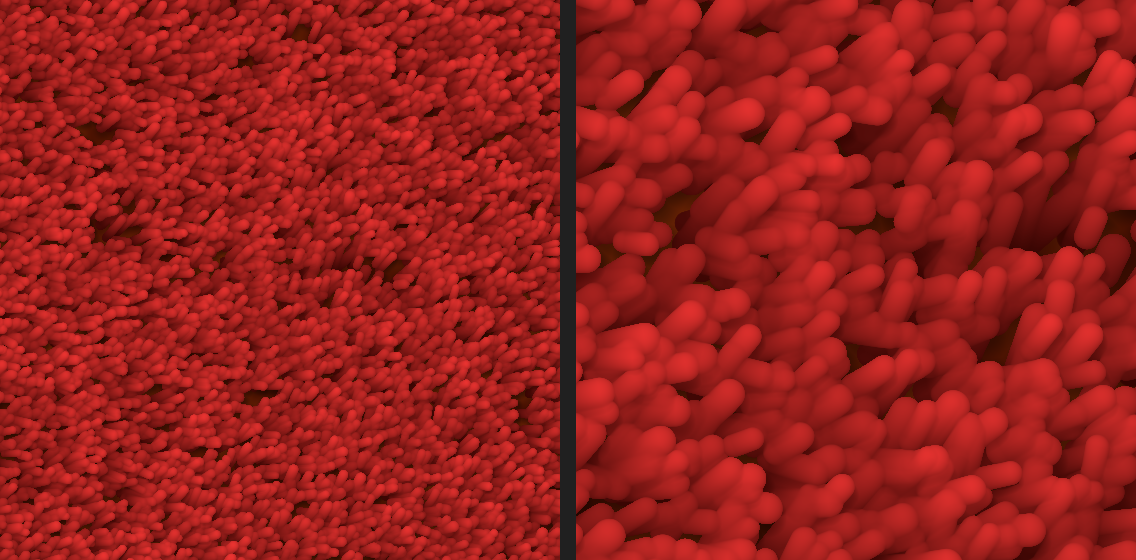
Left, the full canvas; right, a detail of the centre.
Give the GLSL for this texture, as a Shadertoy shader.

```glsl
const float GRID = 46.0;            // cells per canvas height
const int LAYERS = 2;               // fibres per cell
const float RADIUS = 0.0088;
const float MIN_LENGTH = 0.012;
const float MAX_LENGTH = 0.048;
const float LEAN = 0.42;            // mean direction in radians
const float LEAN_DRIFT = 0.7;
const float LEAN_SPREAD = 1.4;
const float ROOT_HEIGHT = 0.15;     // relative to the tip
const float DOME_HEIGHT = 0.13;
const float DEPTH_SHARPNESS = 22.0;
const float EDGE_START = 0.65;      // in radii
const float SHADOW_REACH = 2.1;     // in radii
const float SHADOW_STRENGTH = 0.95;
const float DRIFT_SCALE = 5.0;
const float CLUMP_SCALE = 17.0;
const vec2 LIGHT = vec2(-0.35, 0.94);
const vec3 SHADOW_RED = vec3(0.19, 0.012, 0.0);
const vec3 BRIGHT_RED = vec3(0.86, 0.185, 0.175);
const vec3 BACKING_DARK = vec3(0.24, 0.04, 0.0);
const vec3 BACKING_BROWN = vec3(0.42, 0.14, 0.015);

vec4 hash4(vec2 p) {
    vec4 q = fract(p.xyxy * vec4(0.1031, 0.1030, 0.0973, 0.1099));
    q += dot(q, q.wzxy + 33.33);
    return fract((q.xxyz + q.yzzw) * q.zywx);
}

float valueNoise(vec2 p) {
    vec2 cell = floor(p);
    vec2 f = fract(p);
    f = f * f * (3.0 - 2.0 * f);
    float low = mix(hash4(cell).x, hash4(cell + vec2(1, 0)).x, f.x);
    float high = mix(hash4(cell + vec2(0, 1)).x, hash4(cell + vec2(1, 1)).x, f.x);
    return mix(low, high, f.y);
}

// Adds one leaning fibre: pile sums shade, height and weight by depth
void addFibre(vec2 uv, vec2 cell, float layer, float drift,
              inout vec3 pile, inout float shadowHeight) {
    vec2 seed = cell + 131.0 * layer + 17.0;
    vec4 shape = hash4(seed);
    vec4 traits = hash4(seed + 419.0);

    vec2 tip = (cell + shape.xy) / GRID;
    float angle = LEAN + LEAN_DRIFT * (drift - 0.5) + LEAN_SPREAD * (shape.z - 0.5);
    vec2 axis = vec2(cos(angle), sin(angle));
    float len = mix(MIN_LENGTH, MAX_LENGTH, shape.w);
    float radius = RADIUS * mix(0.8, 1.15, traits.x);

    // Capsule from root to tip
    vec2 fromTip = uv - tip;
    float along = clamp(dot(-fromTip, axis), 0.0, len);
    vec2 offset = (fromTip + axis * along) / radius;
    float dist = length(offset);
    float shadowDist = length(offset + 0.6 * LIGHT);
    if (min(dist - 1.0, shadowDist - SHADOW_REACH) > 0.0) return;

    // Thin out and lower the pile between clumps
    float clump = valueNoise(tip * CLUMP_SCALE + 40.0);
    if (traits.y > smoothstep(0.0, 0.2, clump)) return;

    float tipHeight = mix(0.58, 0.93, traits.z) + 0.14 * (clump - 0.5);
    float fall = pow(along / MAX_LENGTH, 1.25);
    float height = tipHeight * mix(1.0, ROOT_HEIGHT, fall);
    float reach = 1.0 - smoothstep(0.5, SHADOW_REACH, shadowDist);
    shadowHeight = max(shadowHeight, height * reach);
    if (dist > 1.0) return;

    float dome = sqrt(1.0 - dist * dist);
    float shade = 1.1 * pow(height, 1.3) * (0.6 + 0.4 * dome);
    shade += 0.15 * dot(offset, LIGHT) * height + 0.05 * (traits.w - 0.5);
    float cover = 1.0 - smoothstep(EDGE_START, 1.0, dist);
    float weight = cover * exp(DEPTH_SHARPNESS * (height + DOME_HEIGHT * dome));
    pile += vec3(shade, height, 1.0) * weight;
}

void mainImage(out vec4 fragColor, in vec2 fragCoord) {
    vec2 uv = fragCoord / iResolution.y;
    vec2 home = floor(uv * GRID);
    float drift = valueNoise(uv * DRIFT_SCALE + 7.0);

    // Tips lie up and to the right, so search further that way
    vec3 pile = vec3(0.0);
    float shadowHeight = 0.0;
    for (int y = -2; y <= 3; y++) {
        for (int x = -1; x <= 3; x++) {
            for (int layer = 0; layer < LAYERS; layer++) {
                addFibre(uv, home + vec2(x, y), float(layer), drift, pile, shadowHeight);
            }
        }
    }

    // Backing cloth seen through the gaps, shaded by the pile around it
    float stain = valueNoise(uv * 30.0 + 90.0);
    vec3 backing = mix(BACKING_DARK, BACKING_BROWN, stain) * (1.0 - 0.5 * shadowHeight);

    // Fibres shaded by taller neighbours
    vec2 surface = pile.xy / max(pile.z, 0.0001);
    float occlusion = max(shadowHeight - surface.y, 0.0);
    float shade = surface.x * (1.0 - SHADOW_STRENGTH * min(occlusion, 1.0));
    vec3 fibre = mix(SHADOW_RED, BRIGHT_RED, clamp(shade, 0.0, 1.08));
    fragColor = vec4(mix(backing, fibre, pile.z / (pile.z + 1.0)), 1.0);
}
```
